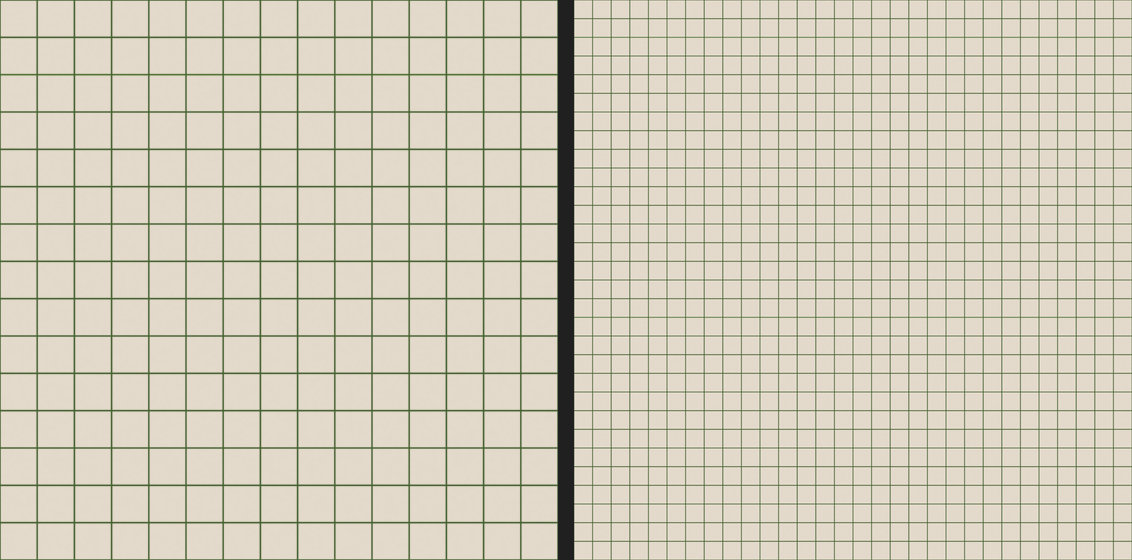
Left: one tile. Right: repeated 2 by 2.
Write a Shadertoy shader that draws this pattern.

```glsl
// Cream paper ruled with a square grid of thin green lines, with faint paper grain.

const float CELLS = 15.0;          // squares across and down
const float LINE_WIDTH = 0.041;    // share of one square
const float EDGE_SOFTNESS = 1.2;   // filter width in output samples
const vec3 PAPER = vec3(0.890, 0.853, 0.798);
const vec3 INK = vec3(0.270, 0.380, 0.190);
const vec3 BRIGHT_INK = vec3(0.305, 0.450, 0.195);
const float BRIGHT_ROW = 13.0;     // one fresher line, counted from the bottom
const float GRAIN_CELLS = 180.0;   // whole number, so the grain wraps
const float GRAIN_AMOUNT = 0.008;

float hash(vec2 p) {
    return fract(sin(dot(p, vec2(127.1, 311.7))) * 43758.5453);
}

// Value noise that repeats after the given period
float wrappedNoise(vec2 p, float period) {
    vec2 i = floor(p);
    vec2 f = fract(p);
    f = f * f * (3.0 - 2.0 * f);
    vec2 a = mod(i, period);
    vec2 b = mod(i + 1.0, period);
    return mix(mix(hash(a), hash(vec2(b.x, a.y)), f.x),
               mix(hash(vec2(a.x, b.y)), hash(b), f.x), f.y);
}

// Box-filtered coverage of the vertical (x) and horizontal (y) lines
vec2 lineCoverage(vec2 grid, vec2 filterWidth) {
    vec2 offset = abs(grid - round(grid));
    vec2 halfLine = vec2(0.5 * LINE_WIDTH);
    vec2 nearEdge = max(offset - 0.5 * filterWidth, -halfLine);
    vec2 farEdge = min(offset + 0.5 * filterWidth, halfLine);
    return clamp((farEdge - nearEdge) / filterWidth, 0.0, 1.0);
}

void mainImage(out vec4 fragColor, in vec2 fragCoord) {
    vec2 uv = fragCoord / iResolution.xy;
    vec2 grid = uv * CELLS;

    // Paper
    float grain = wrappedNoise(uv * GRAIN_CELLS, GRAIN_CELLS) - 0.5;
    vec3 color = PAPER + GRAIN_AMOUNT * grain;

    // Ruled lines
    vec2 coverage = lineCoverage(grid, EDGE_SOFTNESS * CELLS / iResolution.xy);
    vec3 rowInk = round(grid.y) == BRIGHT_ROW ? BRIGHT_INK : INK;
    color = mix(color, rowInk, coverage.y);
    color = mix(color, INK, coverage.x);

    fragColor = vec4(color, 1.0);
}
```
